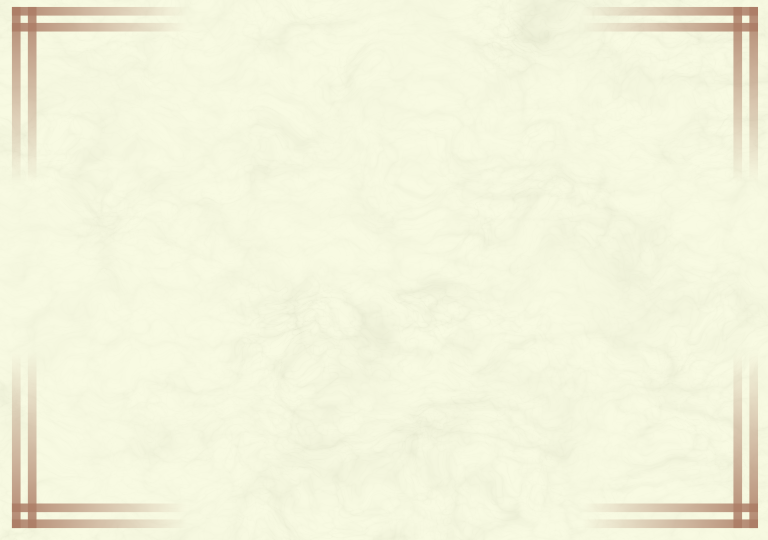
Write a Shadertoy shader that draws this background.

```glsl
// Cream crumpled paper with fading double-line brown corner brackets.

const vec3 PAPER = vec3(0.974, 0.982, 0.888);
const vec3 CREASE = vec3(0.865, 0.875, 0.775);
const vec3 BROWN = vec3(0.675, 0.490, 0.400);

// Soft folds: centre x, centre y, radius, in canvas heights.
const vec3 FOLDS[10] = vec3[10](
    vec3(0.94, 0.90, 0.09), vec3(0.49, 0.72, 0.08),
    vec3(0.89, 0.59, 0.07), vec3(0.80, 0.43, 0.08),
    vec3(0.54, 0.39, 0.09), vec3(1.25, 0.38, 0.10),
    vec3(0.55, 0.23, 0.10), vec3(0.79, 0.19, 0.07),
    vec3(0.65, 0.86, 0.06), vec3(1.29, 0.21, 0.08));

float hash(vec2 cell) {
    vec3 h = fract(vec3(cell.xyx) * 0.1031);
    h += dot(h, h.yzx + 33.33);
    return fract((h.x + h.y) * h.z);
}

float noise(vec2 p) {
    vec2 cell = floor(p);
    vec2 f = fract(p);
    f = f * f * (3.0 - 2.0 * f);
    float low = mix(hash(cell), hash(cell + vec2(1, 0)), f.x);
    float high = mix(hash(cell + vec2(0, 1)), hash(cell + vec2(1, 1)), f.x);
    return mix(low, high, f.y);
}

float fbm(vec2 p) {
    float sum = 0.0;
    float weight = 0.5;
    for (int i = 0; i < 4; i++) {
        sum += weight * noise(p);
        p = mat2(1.6, 1.2, -1.2, 1.6) * p + 17.3;
        weight *= 0.5;
    }
    return sum;
}

// Thin dark veins along the mid level of each noise octave.
float wrinkles(vec2 p) {
    float sum = 0.0;
    float weight = 0.32;
    for (int i = 0; i < 5; i++) {
        float ridge = 1.0 - abs(2.0 * noise(p) - 1.0);
        sum += weight * pow(ridge, 5.0);
        p = mat2(1.7, 0.7, -0.7, 1.7) * p + 9.1;
        weight *= 0.82;
    }
    return sum;
}

float foldStrength(vec2 p) {
    float sum = 0.0;
    for (int i = 0; i < 10; i++) {
        vec2 d = (p - FOLDS[i].xy) / FOLDS[i].z;
        d.y = 1.3 * d.y - 0.5 * d.x;
        sum += exp(-dot(d, d));
    }
    return sum;
}

vec3 paperColor(vec2 p) {
    vec2 warp = vec2(fbm(p * 7.0), fbm(p * 7.0 + 41.7)) - 0.47;
    vec2 q = p + 0.12 * warp;
    float cloud = smoothstep(0.35, 0.65, fbm(q * vec2(5.0, 7.0) + 5.2));
    float veins = wrinkles(q * vec2(10.0, 15.0));
    float shade = veins * (0.28 + 0.25 * cloud + 0.30 * foldStrength(q));
    return mix(PAPER, CREASE, clamp(shade, 0.0, 0.8));
}

float band(float x, float start, float end, float blur) {
    return clamp((x - start) / blur + 0.5, 0.0, 1.0)
         * clamp((end - x) / blur + 0.5, 0.0, 1.0);
}

// Opacity of two parallel bars that fade out along their length.
float doubleBar(float across, float along, float blur) {
    float bars = band(across, 0.0, 0.0160, blur)
               + band(across, 0.0295, 0.0455, blur);
    float fade = clamp(1.0 - along / 0.325, 0.0, 1.0);
    return bars * 0.92 * fade * clamp(along / blur + 0.5, 0.0, 1.0);
}

void mainImage(out vec4 fragColor, in vec2 fragCoord) {
    float pixel = 1.0 / iResolution.y;
    vec2 p = fragCoord * pixel;
    vec2 size = iResolution.xy * pixel;
    vec3 color = paperColor(p);

    // Distances inward from the nearest sides of the frame.
    vec2 frameMin = vec2(0.0221, 0.0221);
    vec2 frameMax = size - vec2(0.0185, 0.0129);
    vec2 inset = min(p - frameMin, frameMax - p);

    color = mix(color, BROWN, doubleBar(inset.x, inset.y, pixel));
    color = mix(color, BROWN, doubleBar(inset.y, inset.x, pixel));
    fragColor = vec4(color, 1.0);
}
```
